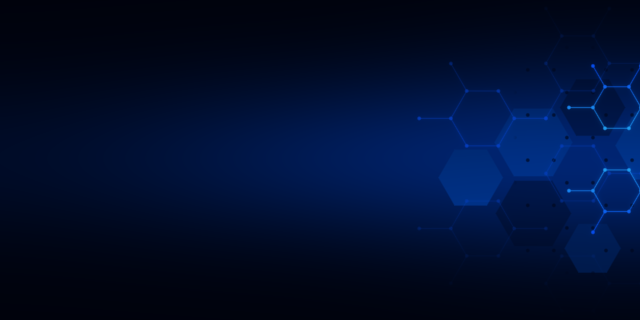
Write a Shadertoy shader that draws this background.

```glsl
const vec3 NIGHT = vec3(0.0, 0.008, 0.045);
const vec3 GLOW = vec3(0.0, 0.135, 0.40);
const vec3 FILL = vec3(0.0, 0.20, 0.53);
const vec3 SHADE = vec3(0.0, 0.03, 0.12);
const vec3 BLUE = vec3(0.02, 0.25, 0.78);
const vec3 CYAN = vec3(0.12, 0.62, 0.95);
const float GLOW_Y = 0.505;
const float LINE_WIDTH = 0.0014;
const float DOT_RADIUS = 0.0055;
const float LARGE_SIDE = 0.099;
const float SMALL_SIDE = 0.075;
const float GRID_SIDE = 0.0815;
const float APOTHEM = 0.8660254;

// Panels: centre, radius, tone (negative darkens)
const vec4 PANELS[6] = vec4[6](
    vec4(1.852, 0.664, 0.102, -0.42), vec4(1.667, 0.333, 0.118, -0.40),
    vec4(1.471, 0.445, 0.101, 0.70), vec4(1.667, 0.555, 0.122, 0.60),
    vec4(2.045, 0.545, 0.122, 0.80), vec4(1.852, 0.224, 0.088, 0.32));

// Each bit switches on one spoke, counter-clockwise from the right
const int LARGE_SPOKES[5] = int[5](13, 25, 23, 1, 33);
const int SMALL_SPOKES[2] = int[2](14, 24);

float hexagon(vec2 p, float radius) {
    p = abs(p);
    return max(p.y, dot(p, vec2(APOTHEM, 0.5))) - radius * APOTHEM;
}

float segment(vec2 p, vec2 a, vec2 b) {
    vec2 ab = b - a;
    return length(p - a - ab * clamp(dot(p - a, ab) / dot(ab, ab), 0.0, 1.0));
}

float coverage(float d) {
    float pixel = 1.0 / iResolution.y;
    return 1.0 - smoothstep(-pixel, pixel, d);
}

// Hexagonal ring with spokes: x = distance to lines, y = distance to nodes
vec2 molecule(vec2 p, float side, int spokes) {
    vec2 d = vec2(abs(hexagon(p, side)), 1e3);
    for (int k = 0; k < 6; k++) {
        float angle = float(k) * 1.0471976;
        vec2 corner = side * vec2(cos(angle), sin(angle));
        d.y = min(d.y, length(p - corner));
        if (((spokes >> k) & 1) == 1) {
            d.x = min(d.x, segment(p, corner, 2.0 * corner));
            d.y = min(d.y, length(p - 2.0 * corner));
        }
    }
    return d;
}

// Distance to the nearest corner of a honeycomb
float honeycombCorner(vec2 p, float side) {
    vec2 period = side * vec2(3.0, 2.0 * APOTHEM);
    vec2 a = mod(p + 0.5 * period, period) - 0.5 * period;
    vec2 b = mod(p, period) - 0.5 * period;
    vec2 q = abs(dot(a, a) < dot(b, b) ? a : b);
    return min(length(q - vec2(side, 0.0)), length(q - side * vec2(0.5, APOTHEM)));
}

vec3 drawMolecule(vec3 color, vec2 d, vec3 ink, float lineAlpha, float dotAlpha) {
    color = mix(color, ink, lineAlpha * coverage(d.x - LINE_WIDTH));
    color += ink * 0.18 * lineAlpha * exp(-d.x * 180.0);
    return mix(color, ink, dotAlpha * coverage(d.y - DOT_RADIUS));
}

void mainImage(out vec4 fragColor, in vec2 fragCoord) {
    vec2 p = fragCoord / iResolution.y;

    // Horizontal beam, brighter and wider to the right
    float beamWidth = mix(0.26, 0.31, smoothstep(0.8, 2.0, p.x));
    float offset = (p.y - GLOW_Y) / beamWidth;
    float beam = exp(-offset * offset) * mix(0.27, 1.0, smoothstep(-0.1, 1.8, p.x));
    vec3 color = NIGHT + GLOW * beam;

    // Translucent panels
    for (int i = 0; i < 6; i++) {
        vec4 panel = PANELS[i];
        vec2 q = p - panel.xy;
        float light = 1.0 - 0.15 * q.y / panel.z;
        vec3 tint = panel.w > 0.0 ? FILL * light : SHADE;
        color = mix(color, tint, abs(panel.w) * coverage(hexagon(q, panel.z)));
    }

    // Dark honeycomb nodes
    float gridMask = smoothstep(1.60, 1.64, p.x) * smoothstep(0.40, 0.32, abs(p.y - 0.5));
    float gridDot = honeycombCorner(p - vec2(1.690, 0.570), GRID_SIDE);
    color = mix(color, SHADE, 0.7 * gridMask * coverage(gridDot - DOT_RADIUS));

    // Large faint molecules in two columns
    float height = (p.y - 0.55) / 0.27;
    float fade = exp(-height * height);
    for (int i = 0; i < 5; i++) {
        vec2 centre = i < 2 ? vec2(1.508, 0.630 - 0.344 * float(i))
                            : vec2(1.805, 0.802 - 0.344 * float(i - 2));
        vec2 d = molecule(p - centre, LARGE_SIDE, LARGE_SPOKES[i]);
        float strength = fade * (i == 0 ? 1.0 : 0.7);
        color = drawMolecule(color, d, BLUE, 0.38 * strength, 0.8 * strength);
    }

    // Small bright molecules, cyan towards the beam
    vec3 ink = mix(CYAN, BLUE * 1.2, smoothstep(0.05, 0.27, abs(p.y - 0.535)));
    for (int i = 0; i < 2; i++) {
        vec2 centre = vec2(1.928, 0.664 - 0.260 * float(i));
        vec2 d = molecule(p - centre, SMALL_SIDE, SMALL_SPOKES[i]);
        color = drawMolecule(color, d, ink, 0.6, 0.95);
    }

    fragColor = vec4(color, 1.0);
}
```
